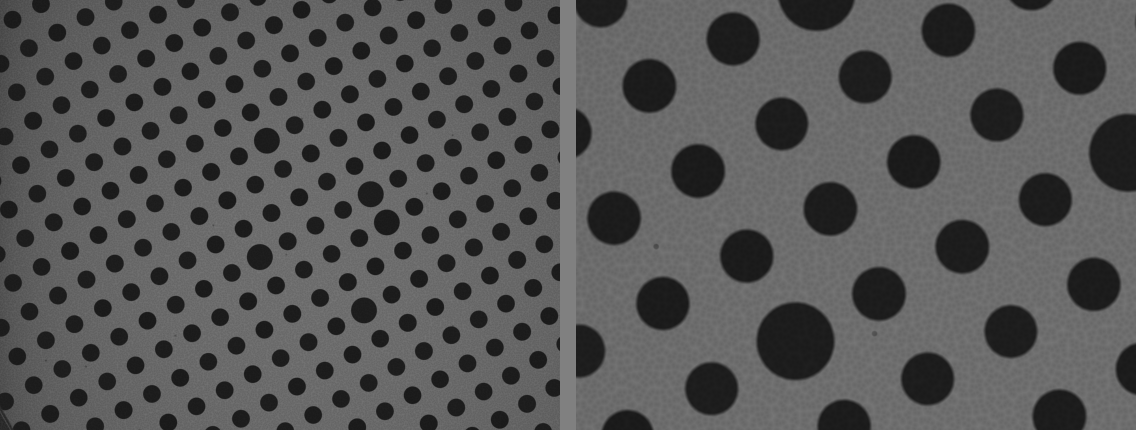
Left, the full canvas; right, a detail of the centre.
Reproduce this pattern procedurally as a Shadertoy shader.

```glsl
// Tilted square lattice of dark dots on a grey, unevenly lit plate, a few dots enlarged.
// A mild projective map shrinks the lattice to the right; each pixel is mapped back
// to lattice indices and measured against its nearest dot. Cellular noise adds grain and dust.

// Lattice, in canvas widths with y pointing down
const vec2  ORIGIN     = vec2(0.4766, 0.2513);
const vec2  STEP_A     = vec2(0.04964, -0.0278);
const vec2  STEP_B     = vec2(0.0289, 0.0505);
const float TAPER      = 0.0016;   // projective shrink per step along A
const float SMALL_R    = 0.0158;
const float LARGE_R    = 0.0230;
const float EDGE_BLUR  = 0.0014;

// Lattice indices of the enlarged dots
const vec2 LARGE_DOTS[5] = vec2[5](
    vec2(0, 0), vec2(2, 3), vec2(2, 4), vec2(-2, 3), vec2(0, 6));

// Tones and light
const float GROUND_TONE  = 0.432;
const float DOT_TONE     = 0.110;
const float CORNER_TONE  = 0.170;
const vec2  LIGHT_CENTRE = vec2(0.56, 0.46);
const float LIGHT_FALL   = 0.18;
const float LEFT_SHADE   = 0.055;
const float LEFT_WIDTH   = 0.05;

// Wear
const float GRAIN_CELLS = 300.0;
const float GRAIN_DEPTH = 0.055;
const float DUST_CELLS  = 10.0;
const float DUST_SHARE  = 0.16;
const float DUST_R      = 0.0016;

vec2 hash22(vec2 p) {
    vec3 q = fract(p.xyx * vec3(0.1031, 0.1030, 0.0973));
    q += dot(q, q.yzx + 33.33);
    return fract((q.xx + q.yz) * q.zy);
}

// Cellular noise: distance to the nearest scattered point, and its random id
vec2 cellular(vec2 p) {
    vec2 cell = floor(p);
    vec2 best = vec2(9.0, 0.0);
    for (int y = -1; y <= 1; y++)
    for (int x = -1; x <= 1; x++) {
        vec2 c = cell + vec2(x, y);
        float d = length(c + hash22(c) - p);
        if (d < best.x) best = vec2(d, hash22(c + 71.7).x);
    }
    return best;
}

vec2 latticeToCanvas(vec2 index) {
    return ORIGIN + (index.x * STEP_A + index.y * STEP_B) / (1.0 + TAPER * index.x);
}

vec2 canvasToLattice(vec2 p) {
    vec2 q = p - ORIGIN;
    return inverse(mat2(STEP_A - TAPER * q, STEP_B)) * q;
}

float dotRadius(vec2 index) {
    float radius = SMALL_R;
    for (int i = 0; i < 5; i++)
        if (distance(index, LARGE_DOTS[i]) < 0.5) radius = LARGE_R;
    return radius;
}

float plateTone(vec2 p) {
    vec2 d = p - LIGHT_CENTRE;
    return GROUND_TONE - LIGHT_FALL * dot(d, d) - LEFT_SHADE * exp(-p.x / LEFT_WIDTH);
}

void mainImage(out vec4 fragColor, in vec2 fragCoord) {
    vec2 p = vec2(fragCoord.x, iResolution.y - fragCoord.y) / iResolution.x;
    float pixel = 1.0 / iResolution.x;
    float blur = max(EDGE_BLUR, 0.75 * pixel);

    // Lit plate with dust specks
    float tone = plateTone(p);
    vec2 dust = cellular(p * DUST_CELLS + 17.0);
    float speck = 1.0 - smoothstep(-pixel, pixel, dust.x / DUST_CELLS - DUST_R);
    tone -= 0.12 * speck * step(dust.y, DUST_SHARE);

    // Nearest dot, with slight variation in size and tone
    vec2 index = round(canvasToLattice(p));
    vec2 vary = hash22(index + 50.0) - 0.5;
    float d = distance(p, latticeToCanvas(index)) - dotRadius(index) * (1.0 + 0.02 * vary.x);
    float ink = 1.0 - smoothstep(-blur, blur, d);
    tone = mix(tone, DOT_TONE + 0.012 * vary.y, ink);

    // Dark rim with a pale streak across the lower left corner
    float rim = dot(p - vec2(0.010, 0.742), vec2(0.87, -0.49));
    float streak = 1.0 - smoothstep(0.0, 0.002, abs(rim + 0.005));
    tone = mix(tone, CORNER_TONE + 0.10 * streak, 1.0 - smoothstep(-0.002, 0.002, rim));

    // Fine grain, weaker on the dots
    float grain = cellular(p * GRAIN_CELLS).x - 0.45;
    tone += GRAIN_DEPTH * grain * mix(1.0, 0.35, ink);

    fragColor = vec4(vec3(tone), 1.0);
}
```
